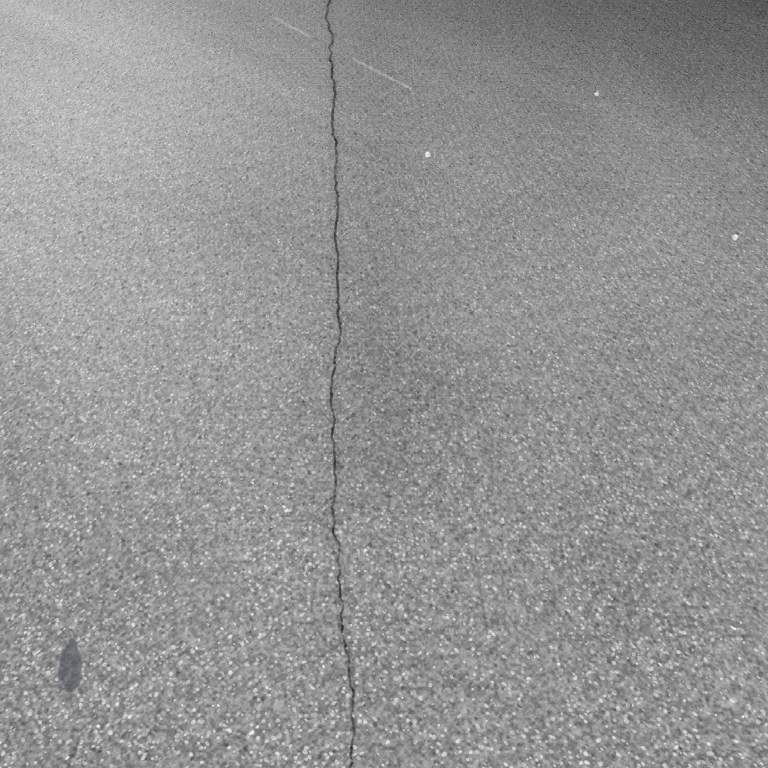
Reproduce this texture procedurally as a WebGL 1 fragment shader.

```glsl
precision highp float;
uniform vec2 u_resolution;

#define BASE_TONE 0.592
#define HORIZON 1.45
#define GRAIN_DENSITY 235.0
#define GRAIN_CONTRAST 0.30
#define CHIP_BRIGHTNESS 0.27
#define CRACK_WIDTH 0.0013
#define CRACK_DEPTH 0.25
#define TINT vec3(1.0, 0.992, 1.0)
#define STAIN_COLOR vec3(0.40, 0.41, 0.43)

float hash(vec2 p) {
  return fract(sin(dot(p, vec2(127.1, 311.7))) * 43758.5453);
}

float noise(vec2 p) {
  vec2 i = floor(p), f = fract(p);
  f = f * f * (3.0 - 2.0 * f);
  return mix(mix(hash(i), hash(i + vec2(1.0, 0.0)), f.x),
             mix(hash(i + vec2(0.0, 1.0)), hash(i + 1.0), f.x), f.y);
}

float fbm(vec2 p) {
  float sum = 0.0, gain = 0.5;
  for (int i = 0; i < 4; i++) {
    sum += gain * noise(p);
    p = p * 2.03 + 17.3;
    gain *= 0.5;
  }
  return sum;
}

float blob(vec2 p, vec2 center, vec2 radius) {
  vec2 d = (p - center) / radius;
  return exp(-dot(d, d));
}

// Scattered pale stones: one randomly sized chip per cell
float chips(vec2 p, float density) {
  vec2 cell = floor(p);
  float cover = 0.0;
  for (int j = -1; j <= 1; j++) {
    for (int i = -1; i <= 1; i++) {
      vec2 id = cell + vec2(float(i), float(j));
      vec2 center = id + 0.15 + 0.7 * vec2(hash(id + 3.1), hash(id + 8.7));
      float radius = mix(0.25, 0.6, hash(id + 21.4));
      vec2 d = p - center;
      d.x += d.y * (hash(id + 5.5) - 0.5);
      float present = step(1.0 - density, hash(id + 13.9));
      float shade = mix(0.45, 1.0, hash(id + 31.2));
      cover = max(cover, present * shade * (1.0 - smoothstep(radius * 0.5, radius, length(d))));
    }
  }
  return cover;
}

// Broad light and wear across the surface
float surfaceTone(vec2 uv) {
  float tone = BASE_TONE;
  tone += 0.12 * blob(uv, vec2(0.03, 0.95), vec2(0.30, 0.32));
  tone += 0.05 * blob(uv, vec2(0.12, 0.62), vec2(0.20, 0.28));
  tone += 0.045 * blob(uv, vec2(0.62, 0.59), vec2(0.13, 0.07));
  tone -= 0.045 * blob(uv, vec2(0.49, 0.72), vec2(0.06, 0.28));
  tone -= 0.035 * blob(uv, vec2(0.56, 0.50), vec2(0.10, 0.12));
  tone -= 0.035 * blob(uv, vec2(0.77, 0.745), vec2(0.08, 0.03));
  tone -= 0.030 * blob(uv, vec2(0.80, 0.24), vec2(0.15, 0.14));
  tone -= 0.24 * smoothstep(1.0, 1.4, uv.y + 0.35 * uv.x);
  tone += 0.07 * (fbm(uv * vec2(6.0, 7.0)) - 0.47);
  // Tyre-worn streaks sloping down to the right
  float streak = fbm(vec2(uv.x * 2.5, (uv.y + 0.42 * uv.x) * 32.0));
  return tone + 0.08 * (streak - 0.47) * smoothstep(0.5, 1.0, uv.y);
}

float crackCenter(float y) {
  float x = 0.434 + 0.026 * (1.0 - smoothstep(0.0, 0.4, y)) - 0.006 * smoothstep(0.85, 1.0, y);
  x += 0.005 * exp(-pow((y - 0.68) / 0.12, 2.0));
  x += 0.009 * exp(-pow((y - 0.565) / 0.018, 2.0));
  x += 0.006 * (noise(vec2(y * 42.0, 2.0)) - 0.5);
  return x + 0.004 * (noise(vec2(y * 130.0, 9.0)) - 0.5);
}

float dash(float x, float start, float end) {
  return smoothstep(start, start + 0.01, x) * (1.0 - smoothstep(end - 0.01, end, x));
}

float speck(vec2 uv, vec2 center, float radius) {
  return 1.0 - smoothstep(radius * 0.5, radius, length(uv - center));
}

void main() {
  vec2 uv = gl_FragCoord.xy / u_resolution;
  float pixel = 1.0 / u_resolution.y;
  float near = 1.0 - uv.y;

  // Aggregate shrinking toward the horizon
  float depth = HORIZON - uv.y;
  vec2 ground = vec2((uv.x - 0.43) / depth, -log(depth)) * GRAIN_DENSITY;
  float grain = 0.6 * noise(ground * 1.3) + 0.4 * noise(ground * 2.4 + 40.0) - 0.5;
  float tone = surfaceTone(uv);
  tone += grain * GRAIN_CONTRAST * mix(0.65, 1.25, near);
  float clumps = smoothstep(0.25, 0.75, noise(uv * 14.0 + 5.0));
  float density = mix(0.12, 0.34, near) * mix(0.75, 1.25, clumps);
  tone += CHIP_BRIGHTNESS * mix(0.35, 1.0, near) * (chips(ground * 0.85, density) - 0.08);
  tone -= 0.12 * chips(ground * 0.7 + 60.0, 0.14);

  // Faint worn paint line
  float along = uv.x - 0.352;
  float lineY = 0.98 - 0.54 * along + 0.11 * along * along;
  float paint = dash(uv.x, 0.35, 0.41) + dash(uv.x, 0.455, 0.54);
  paint += 0.6 * dash(uv.x, 0.69, 0.74) + 0.6 * dash(uv.x, 0.785, 0.82);
  paint *= 1.0 - smoothstep(0.0008, 0.0018 + pixel, abs(uv.y - lineY));
  tone += 0.15 * paint * mix(0.4, 1.0, noise(uv * 160.0));

  // Pale pebbles
  float pebbles = speck(uv, vec2(0.557, 0.799), 0.005) + speck(uv, vec2(0.777, 0.878), 0.004);
  pebbles += speck(uv, vec2(0.957, 0.691), 0.005);
  tone += 0.3 * pebbles;

  // Long meandering crack with a soft worn edge
  float crackDistance = abs(uv.x - crackCenter(uv.y));
  float crack = 1.0 - smoothstep(CRACK_WIDTH * 0.4, CRACK_WIDTH + pixel, crackDistance);
  tone -= CRACK_DEPTH * crack * mix(0.5, 1.1, noise(vec2(uv.y * 75.0, 4.0)));
  tone -= 0.035 * exp(-pow(crackDistance / 0.007, 2.0));

  // Small dark stain with a narrow top
  vec2 s = uv - vec2(0.091, 0.128);
  float edge = 0.25 * (noise(uv * 120.0) - 0.5);
  float body = length(s / vec2(0.016, 0.029)) + edge;
  float tip = length((s - vec2(0.003, 0.027)) / vec2(0.007, 0.013)) + edge;
  float stain = 1.0 - smoothstep(0.85, 1.1, min(body, tip));
  vec3 color = mix(tone * TINT, STAIN_COLOR + 0.15 * grain, 0.9 * stain);

  gl_FragColor = vec4(clamp(color, 0.0, 1.0), 1.0);
}
```
